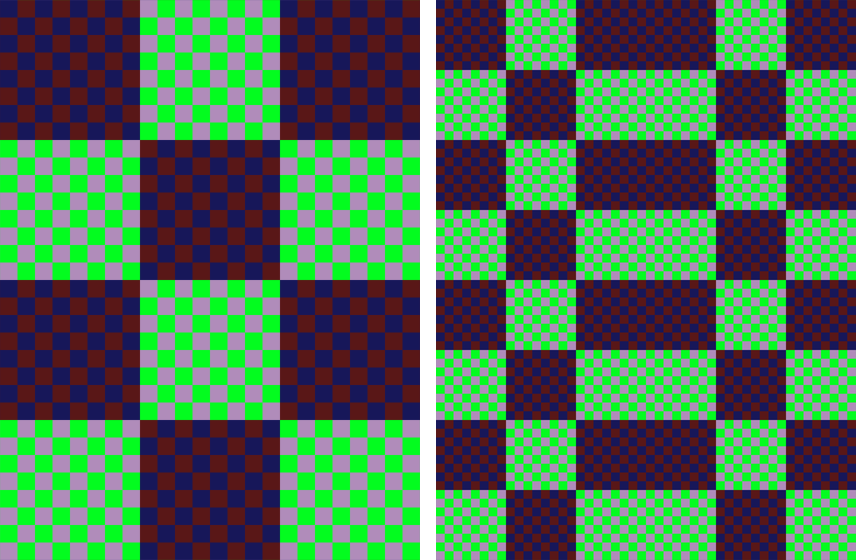
Left, the tile; right, the same tile 2 across and 2 down.
This pattern is drawn by a Shadertoy shader. Its source:

```glsl
// Checkerboard of large dark and bright blocks, each filled with a fine two-colour check.

const vec2 BLOCKS = vec2(3.0, 4.0);       // blocks across and down
const float CELLS_PER_BLOCK = 8.0;
const float EDGE_SOFTNESS = 0.7;          // half width of the blend, in output samples

const vec3 GREEN = vec3(0.01, 0.99, 0.12);
const vec3 LILAC = vec3(0.69, 0.55, 0.73);
const vec3 MAROON = vec3(0.35, 0.09, 0.09);
const vec3 NAVY = vec3(0.09, 0.09, 0.35);

// 0 or 1, alternating with each whole step
float parity(float n) {
    return mod(n, 2.0);
}

// Flat colour of one small cell; indices wrap around the canvas
vec3 cellColour(vec2 cell, vec2 cellCount) {
    cell = mod(cell, cellCount);
    vec2 block = floor(cell / CELLS_PER_BLOCK);
    float dark = parity(block.x + block.y);
    // The fine check shifts by one cell in every other row of blocks
    float odd = parity(cell.x + cell.y + block.y);
    return mix(mix(LILAC, GREEN, odd), mix(NAVY, MAROON, odd), dark);
}

// Blend the four nearest cells across a narrow band at their borders
vec3 smoothCells(vec2 p, vec2 cellCount, vec2 halfWidth) {
    vec2 corner = floor(p - 0.5);
    vec2 blend = smoothstep(0.5 - halfWidth, 0.5 + halfWidth, fract(p - 0.5));
    vec3 lower = mix(cellColour(corner, cellCount),
                     cellColour(corner + vec2(1.0, 0.0), cellCount), blend.x);
    vec3 upper = mix(cellColour(corner + vec2(0.0, 1.0), cellCount),
                     cellColour(corner + vec2(1.0, 1.0), cellCount), blend.x);
    return mix(lower, upper, blend.y);
}

void mainImage(out vec4 fragColor, in vec2 fragCoord) {
    vec2 cellCount = BLOCKS * CELLS_PER_BLOCK;
    vec2 cellsPerSample = cellCount / iResolution.xy;
    vec2 p = fragCoord * cellsPerSample;
    vec2 halfWidth = min(EDGE_SOFTNESS * cellsPerSample, vec2(0.5));
    fragColor = vec4(smoothCells(p, cellCount, halfWidth), 1.0);
}
```
